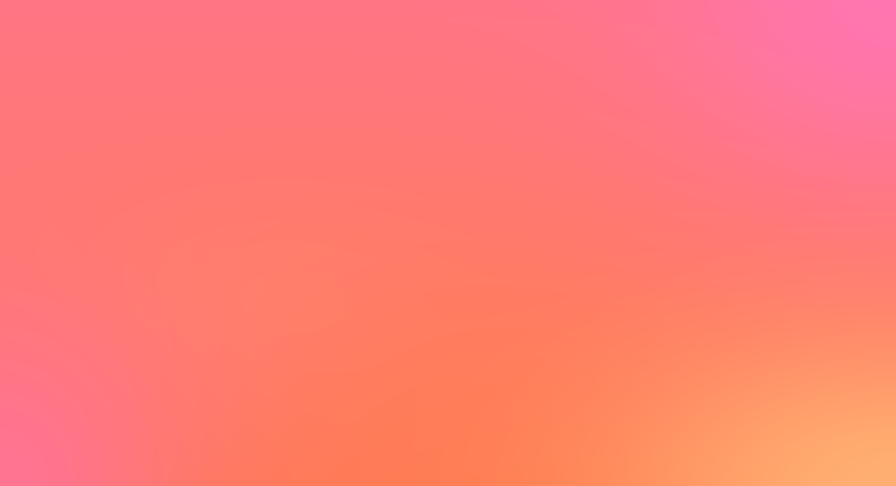
Write a WebGL 2 fragment shader that draws this background.

```glsl
#version 300 es
precision highp float;
// A warm, blurred gradient: a vertical coral fade from orange to rose,
// tinted by soft elliptical glows (pink corners, a peach corner, and
// two faint orange pools), each a Gaussian falloff in canvas units.

#define ORANGE vec3(1.00, 0.480, 0.330)
#define ROSE   vec3(1.00, 0.460, 0.520)
#define PINK   vec3(1.00, 0.460, 0.700)
#define BLUSH  vec3(1.00, 0.450, 0.595)
#define PEACH  vec3(1.00, 0.695, 0.450)
#define CORAL  vec3(1.00, 0.510, 0.425)
#define EMBER  vec3(1.00, 0.475, 0.305)

uniform vec2 u_resolution;
out vec4 fragColor;

// Gaussian weight around a centre, with separate radii in x and y.
float glow(vec2 uv, vec2 center, vec2 radius) {
    vec2 d = (uv - center) / radius;
    return exp(-dot(d, d));
}

void main() {
    vec2 uv = gl_FragCoord.xy / u_resolution;

    // Vertical base fade
    vec3 color = mix(ORANGE, ROSE, uv.y);

    // Faint pools in the lower middle
    color = mix(color, CORAL, 0.65 * glow(uv, vec2(0.30, 0.37), vec2(0.28, 0.25)));
    color = mix(color, EMBER, 0.50 * glow(uv, vec2(0.55, 0.10), vec2(0.22, 0.33)));

    // Corner glows
    color = mix(color, BLUSH, 0.90 * glow(uv, vec2(0.0, 0.0), vec2(0.21, 0.42)));
    color = mix(color, PEACH, 0.95 * glow(uv, vec2(1.0, 0.0), vec2(0.31, 0.31)));
    color = mix(color, PINK,  0.92 * glow(uv, vec2(1.0, 1.0), vec2(0.26, 0.38)));

    fragColor = vec4(color, 1.0);
}
```
